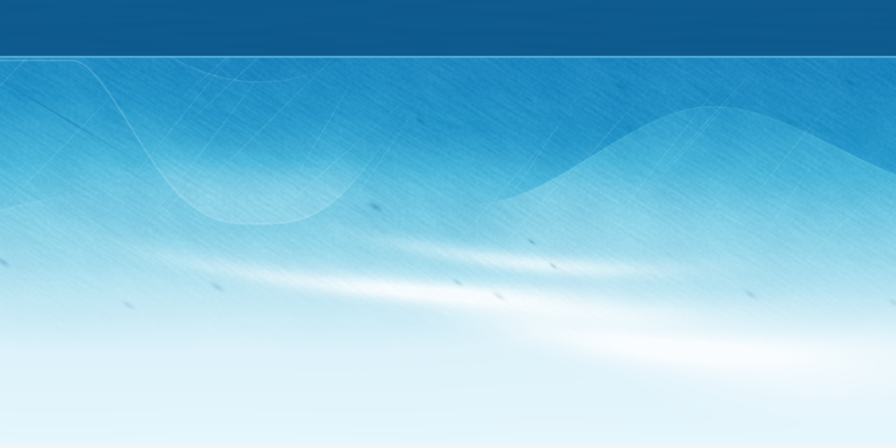
Reproduce this background procedurally as a WebGL 2 fragment shader.

```glsl
#version 300 es
precision highp float;
// Brushed blue-to-white sky with translucent waves under a dark header band.
uniform vec2 u_resolution;
out vec4 outColor;

const float HEADER_Y = 0.875;
const float FOOTER_Y = 0.008;
const vec3 HEADER_COLOR = vec3(0.055, 0.355, 0.56);
const vec3 RULE_COLOR = vec3(0.38, 0.72, 0.86);
const vec3 FOOTER_COLOR = vec3(0.95, 0.96, 0.965);
const vec3 SHADE_COLOR = vec3(0.05, 0.38, 0.60);
const float GRAIN = 0.045;
const float LINE_WIDTH = 0.0022;
const int SCRATCHES = 26;
const int SPECKS = 14;

// Sky colours from the ground up and the heights they sit at.
const int STOPS = 7;
const vec3 SKY[STOPS] = vec3[](
  vec3(0.90, 0.965, 0.99), vec3(0.865, 0.948, 0.98), vec3(0.74, 0.90, 0.95),
  vec3(0.56, 0.83, 0.91), vec3(0.29, 0.71, 0.85), vec3(0.15, 0.595, 0.79),
  vec3(0.11, 0.53, 0.75));
const float STOP_Y[STOPS] = float[](0.0, 0.22, 0.34, 0.465, 0.61, 0.74, 0.90);

// White streaks: centre x, centre y, half length, half thickness.
const int STREAKS = 5;
const vec4 STREAK[STREAKS] = vec4[](
  vec4(0.80, 0.355, 0.38, 0.025), vec4(1.18, 0.315, 0.36, 0.035),
  vec4(1.20, 0.415, 0.30, 0.022), vec4(1.42, 0.225, 0.34, 0.035),
  vec4(1.75, 0.190, 0.40, 0.085));

float hash(vec2 p) {
  vec3 q = fract(vec3(p.xyx) * 0.1031);
  q += dot(q, q.yzx + 33.33);
  return fract((q.x + q.y) * q.z);
}

float cornerSlope(vec2 cell, vec2 offset) {
  float angle = 6.2832 * hash(cell);
  return dot(vec2(cos(angle), sin(angle)), offset);
}

float gradientNoise(vec2 p) {
  vec2 i = floor(p), f = fract(p), e = vec2(1.0, 0.0);
  vec2 u = f * f * f * (f * (f * 6.0 - 15.0) + 10.0);
  float low = mix(cornerSlope(i, f), cornerSlope(i + e, f - e), u.x);
  float high = mix(cornerSlope(i + e.yx, f - e.yx), cornerSlope(i + 1.0, f - 1.0), u.x);
  return mix(low, high, u.y);
}

vec3 skyColor(float h) {
  vec3 c = SKY[0];
  for (int i = 1; i < STOPS; i++)
    c = mix(c, SKY[i], clamp((h - STOP_Y[i - 1]) / (STOP_Y[i] - STOP_Y[i - 1]), 0.0, 1.0));
  return c;
}

float bell(float v) { return exp(-v * v); }

// Wave outlines, as height over x.
float lobeEdge(float x) {
  float t = abs(x - 0.573) / (x < 0.573 ? 0.413 : 0.45);
  return 0.5 + 0.365 * smoothstep(0.0, 1.0, pow(t, 1.5));
}

float hillEdge(float x) {
  return 0.545 + 0.217 * smoothstep(1.06, 1.59, x) - 0.185 * smoothstep(1.59, 2.15, x);
}

// Turns a height difference into distance, in canvas heights.
float edgeDistance(float d, float pixel) {
  return d * pixel / max(length(vec2(dFdx(d), dFdy(d))), 1e-5);
}

vec2 rotate(vec2 p, float a) {
  return vec2(p.x * cos(a) + p.y * sin(a), p.y * cos(a) - p.x * sin(a));
}

void main() {
  float pixel = 1.0 / u_resolution.y;
  vec2 p = gl_FragCoord.xy * pixel;
  p.x *= 2.0 * u_resolution.y / u_resolution.x;
  float lineWidth = max(LINE_WIDTH, 0.7 * pixel);

  // Signed distances to the waves, positive above them.
  float lobe = edgeDistance(p.y - lobeEdge(p.x), pixel);
  float hill = edgeDistance(p.y - hillEdge(p.x), pixel);
  float cap = edgeDistance(p.y - 0.817 - 1.4 * pow(abs(p.x - 0.58), 2.0), pixel);
  float arc = edgeDistance(p.y - 0.53 - 0.28 * p.x + 0.4 * p.x * p.x, pixel);
  float inLobe = smoothstep(-pixel, pixel, lobe);
  float inHill = smoothstep(pixel, -pixel, hill);
  float lobeFade = 1.0 - smoothstep(0.70, 0.92, p.x);
  float hillFade = smoothstep(1.02, 1.25, p.x);

  // Bend the sky gradient with soft drifts and the wave fills.
  float drift = gradientNoise(vec2(p.x * 1.6, p.y * 6.0 + 0.8 * p.x));
  float h = p.y + 0.025 * drift;
  h += 0.045 * smoothstep(1.3, 2.0, p.x) * smoothstep(0.25, 0.45, p.y);
  h += 0.035 * bell((p.x - 1.1) / 0.35) * smoothstep(0.55, 0.68, p.y);
  h -= 0.055 * bell((p.x - 0.62) / 0.38) * bell((p.y - 0.59) / 0.065);
  h -= 0.035 * inLobe * lobeFade * bell(lobe / 0.13);
  h -= 0.055 * inHill * hillFade * exp(-abs(hill) / 0.22);
  h += 0.03 * (1.0 - inHill) * hillFade * bell(hill / 0.18);
  h -= 0.03 * (1.0 - inLobe) * (1.0 - smoothstep(0.2, 0.4, p.x)) * smoothstep(0.5, 0.7, p.y);
  h += 0.04 * smoothstep(-pixel, pixel, cap) * bell((p.x - 0.55) / 0.25);
  h -= 0.02 * smoothstep(pixel, -pixel, arc) * bell(p.x / 0.2) * bell(arc / 0.12);
  vec3 color = skyColor(h);

  // Sweeping white streaks.
  float white = 0.0;
  for (int i = 0; i < STREAKS; i++) {
    vec2 q = p - STREAK[i].xy;
    q.y += 0.10 * q.x - 0.16 * q.x * q.x + 0.012 * drift;
    white += 0.65 * bell(q.x / STREAK[i].z) * bell(q.y / STREAK[i].w);
  }
  color = mix(color, vec3(0.985, 0.993, 0.998), min(white, 0.9));

  // Fine bright rims.
  float rim = 0.20 * bell(lobe / lineWidth) * lobeFade;
  rim += 0.09 * bell(hill / lineWidth) * hillFade;
  rim += 0.12 * bell(cap / lineWidth) * bell((p.x - 0.48) / 0.2);
  rim += 0.12 * bell(arc / lineWidth) * bell(p.x / 0.16);

  // Brushed grain and scattered wear, strongest in the blue.
  float wear = smoothstep(0.15, 0.6, p.y);
  vec2 brushed = rotate(p, -0.56);
  float grain = gradientNoise(brushed * vec2(14.0, 150.0)) + 0.7 * gradientNoise(p * 115.0);
  grain += 0.6 * gradientNoise(p * 9.0);
  color += GRAIN * grain * wear * vec3(0.9, 0.8, 0.6);
  for (int i = 0; i < SCRATCHES; i++) {
    float id = float(i);
    vec2 center = vec2(2.0 * hash(vec2(id, 3.0)), 0.3 + 0.6 * hash(vec2(id, 7.0)));
    vec2 q = rotate(p - center, 0.72 + 0.35 * hash(vec2(id, 11.0)));
    float reach = 0.08 + 0.16 * hash(vec2(id, 17.0));
    rim += 0.11 * wear * bell(q.x / reach) * bell(q.y / (0.7 * lineWidth));
  }
  color = mix(color, vec3(0.85, 0.96, 1.0), min(rim, 0.4));
  vec2 gouge = rotate(p - vec2(0.12, 0.75), -0.54);
  float shade = 0.3 * bell(gouge.x / 0.13) * bell(gouge.y / lineWidth);
  for (int i = 0; i < SPECKS; i++) {
    float id = float(i) + 40.0;
    vec2 center = vec2(2.0 * hash(vec2(id, 5.0)), 0.25 + 0.6 * hash(vec2(id, 9.0)));
    vec2 q = rotate(p - center, -0.6);
    float size = 0.003 + 0.006 * hash(vec2(id, 13.0));
    shade += 0.35 * wear * bell(q.x / (1.6 * size)) * bell(q.y / (0.6 * size));
  }
  color = mix(color, SHADE_COLOR, min(shade, 0.5));

  // Header band, its rule and the footer strip.
  vec3 header = HEADER_COLOR + 0.008 * gradientNoise(p * vec2(4.0, 60.0));
  color = mix(color, header, smoothstep(-pixel, pixel, p.y - HEADER_Y));
  color = mix(color, RULE_COLOR, 0.9 * bell((p.y - HEADER_Y + 0.002) / lineWidth));
  color = mix(FOOTER_COLOR, color, smoothstep(-pixel, pixel, p.y - FOOTER_Y));
  outColor = vec4(clamp(color, 0.0, 1.0), 1.0);
}
```
